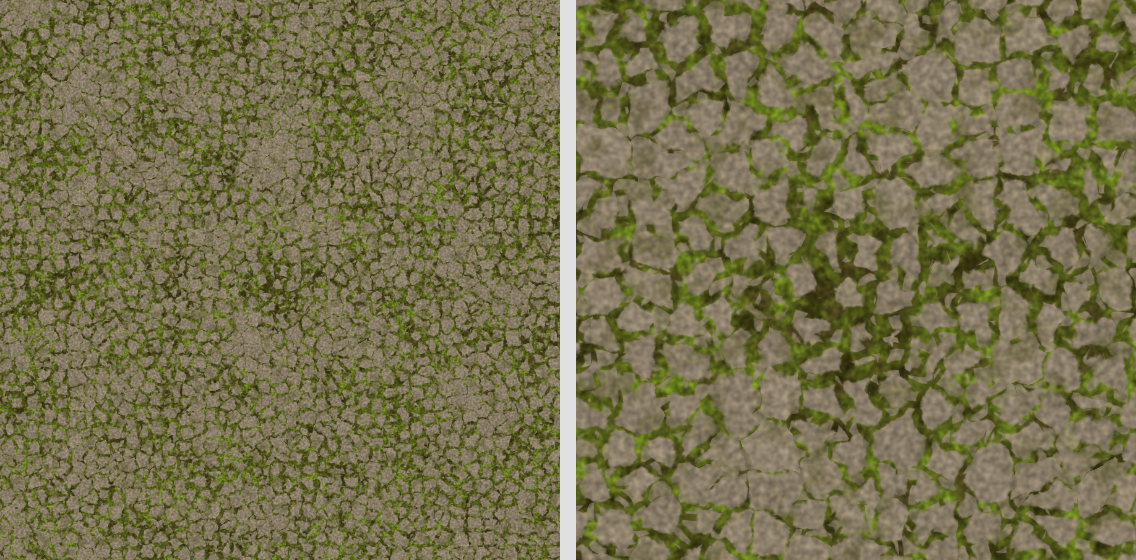
Left: the whole. Right: its middle third, enlarged.
Reproduce this texture procedurally as a Shadertoy shader.

```glsl
const float STONE_CELLS = 41.0;    // large stones across the canvas
const float CHIP_CELLS = 88.0;     // small chips across the canvas
const vec2 STONE_GAP = vec2(0.05, 0.23);   // least and greatest inset, in cells
const vec2 CHIP_GAP = vec2(0.09, 0.42);
const float JITTER = 0.92;
const float WARP = 0.0055;         // bend of the stone outlines
const float RAGGED = 0.17;         // chipping of the stone outlines
const float PATCHINESS = 0.16;     // moss overgrowth in broad patches
const float EDGE_SOFTNESS = 0.035;
const float MOSS_SCALE = 58.0;
const float GRAIN_SCALE = 215.0;
const float STONE_GRAIN = 0.26;
const float MOSS_GRAIN = 0.42;

const vec3 STONE_COLOR = vec3(0.545, 0.495, 0.415);
const vec3 STAIN_COLOR = vec3(0.39, 0.37, 0.23);
const vec3 MOSS_DARK = vec3(0.205, 0.195, 0.055);
const vec3 MOSS_MID = vec3(0.315, 0.345, 0.095);
const vec3 MOSS_BRIGHT = vec3(0.415, 0.505, 0.115);
const vec3 SOIL_COLOR = vec3(0.285, 0.235, 0.115);

vec2 hash2(vec2 cell) {
    uvec2 q = uvec2(ivec2(cell) + 4096) * uvec2(1597u, 3812u);
    uint n = (q.x ^ q.y) * 747796u + q.x * 277803u;
    n = (n ^ (n >> 15)) * 739391u;
    n ^= n >> 13;
    n *= 668265u;
    n ^= n >> 16;
    return vec2(n & 65535u, n >> 16) / 65535.0;
}

float gradientDot(vec2 cell, vec2 offset) {
    float angle = 6.28319 * hash2(cell).x;
    return dot(vec2(cos(angle), sin(angle)), offset);
}

float gradientNoise(vec2 p) {
    vec2 i = floor(p), f = p - i;
    vec2 u = f * f * f * (f * (f * 6.0 - 15.0) + 10.0);
    vec2 e = vec2(1.0, 0.0);
    return mix(
        mix(gradientDot(i, f), gradientDot(i + e, f - e), u.x),
        mix(gradientDot(i + e.yx, f - e.yx), gradientDot(i + 1.0, f - 1.0), u.x), u.y);
}

float fbm(vec2 p) {
    float sum = 0.0, amplitude = 0.5;
    for (int i = 0; i < 4; i++) {
        sum += amplitude * gradientNoise(p);
        p = mat2(1.6, 1.2, -1.2, 1.6) * p + 17.3;
        amplitude *= 0.55;
    }
    return sum;
}

// Distance to the nearest cell border, and two random values of the cell
vec3 voronoi(vec2 p) {
    vec2 home = floor(p), f = p - home;
    vec2 nearCell = vec2(0.0), nearOffset = vec2(0.0);
    float nearest = 8.0;
    for (int y = -1; y <= 1; y++)
    for (int x = -1; x <= 1; x++) {
        vec2 cell = vec2(x, y);
        vec2 offset = cell + 0.5 + JITTER * (hash2(home + cell) - 0.5) - f;
        float d = dot(offset, offset);
        if (d < nearest) { nearest = d; nearCell = cell; nearOffset = offset; }
    }
    float border = 8.0;
    for (int y = -2; y <= 2; y++)
    for (int x = -2; x <= 2; x++) {
        vec2 cell = nearCell + vec2(x, y);
        vec2 offset = cell + 0.5 + JITTER * (hash2(home + cell) - 0.5) - f;
        vec2 across = offset - nearOffset;
        if (dot(across, across) > 0.0001)
            border = min(border, dot(0.5 * (offset + nearOffset), normalize(across)));
    }
    return vec3(border, hash2(home + nearCell + 531.0));
}

// Coverage of one stone layer, and the tone of the stone
vec2 stoneLayer(vec2 uv, float cells, vec2 gap, float inset) {
    vec3 cell = voronoi(uv * cells);
    float depth = cell.x - mix(gap.x, gap.y, cell.y) - inset;
    float soft = EDGE_SOFTNESS + 0.5 * cells / iResolution.y;
    return vec2(smoothstep(-soft, soft, depth), cell.z);
}

void mainImage(out vec4 fragColor, in vec2 fragCoord) {
    vec2 uv = fragCoord / iResolution.y;
    float grain = gradientNoise(uv * GRAIN_SCALE)
                + 0.6 * gradientNoise(uv * GRAIN_SCALE * 1.63 + 40.0);

    // Moss with dark hollows, bright tufts and bare soil
    float tone = 0.5 + 1.5 * fbm(uv * MOSS_SCALE) + 0.35 * gradientNoise(uv * 11.0 + 5.0);
    vec3 moss = mix(MOSS_DARK, MOSS_MID, smoothstep(0.0, 0.5, tone));
    moss = mix(moss, MOSS_BRIGHT, smoothstep(0.48, 0.95, tone));
    float soil = fbm(uv * MOSS_SCALE * 0.9 + 71.0);
    moss = mix(moss, SOIL_COLOR, 0.7 * smoothstep(0.08, 0.26, soil));
    moss *= 1.0 + MOSS_GRAIN * grain;

    // Stones and chips with ragged outlines
    vec2 bend = vec2(gradientNoise(uv * 75.0), gradientNoise(uv * 75.0 + 33.0));
    vec2 warped = uv + WARP * bend;
    float inset = RAGGED * fbm(uv * 125.0 + 9.0) + PATCHINESS * gradientNoise(uv * 9.0 + 21.0);
    vec2 stones = stoneLayer(warped, STONE_CELLS, STONE_GAP, inset);
    vec2 chips = stoneLayer(warped + 3.7, CHIP_CELLS, CHIP_GAP, inset);
    float cover = max(stones.x, 0.85 * chips.x);
    float shade = mix(chips.y, stones.y, stones.x);

    // Stone surface with grain and thin stains
    float stain = smoothstep(-0.02, 0.3, fbm(uv * 47.0 + 60.0) + 0.12 * (shade - 0.5));
    vec3 stone = mix(STONE_COLOR, STAIN_COLOR, 0.65 * stain);
    stone *= 0.97 + 0.08 * shade + STONE_GRAIN * grain;

    fragColor = vec4(mix(moss, stone, cover), 1.0);
}
```
